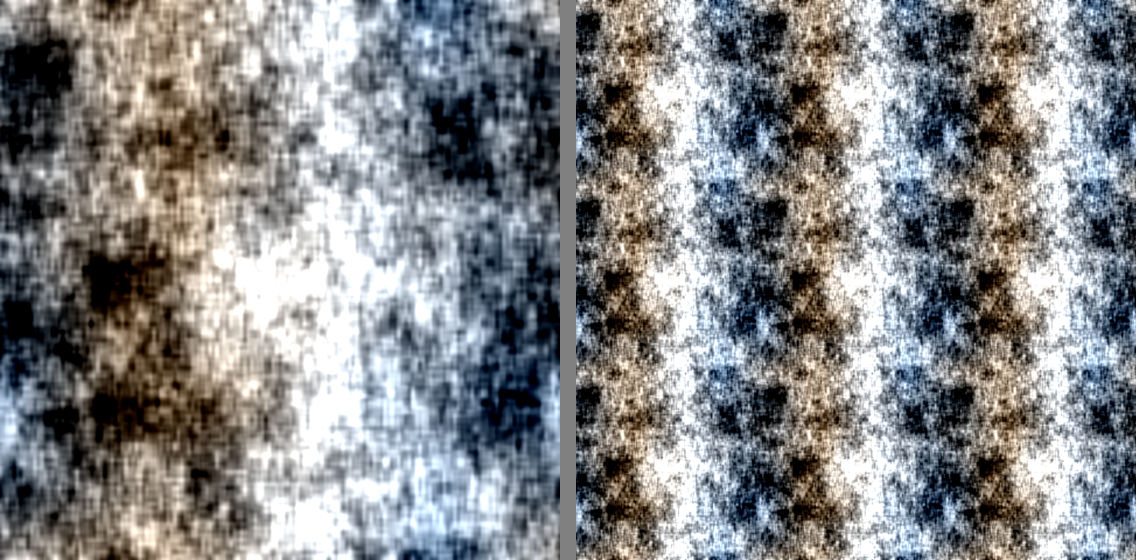
Left: one tile. Right: repeated 3 by 3.
Write a WebGL 1 fragment shader that draws this texture.

```glsl
precision highp float;
// Weathered, cloudy weave: wrapped value noise in octaves, crossed by fine
// vertical and horizontal fibres, over a pale centre with dark side bands.
// Strong contrast clips to black and white; warm and blue tints drift slowly.
uniform vec2 u_resolution;

#define MEAN_LIGHT 0.56
#define SIDE_DARKENING 0.31
#define CLOUD_STRENGTH 0.31
#define CLOUD_FALLOFF 0.90
#define WARP_STRENGTH 0.21
#define WEFT_STRENGTH 0.15
#define TINT_STRENGTH 0.085
#define BAND_CENTRE 0.54
#define TAU 6.2831853

float hash(vec2 cell, float seed) {
  vec3 p = fract(vec3(cell.xyx + seed * 17.31) * vec3(0.1031, 0.1030, 0.0973));
  p += dot(p, p.yzx + 33.33);
  return fract((p.x + p.y) * p.z);
}

// Value noise from -1 to 1 that wraps after a whole number of cells.
float noise(vec2 uv, vec2 cells, float seed) {
  vec2 p = uv * cells;
  vec2 cell = floor(p);
  vec2 f = p - cell;
  f = f * f * (3.0 - 2.0 * f);
  vec2 near = mod(cell, cells);
  vec2 far = mod(cell + 1.0, cells);
  float low = mix(hash(near, seed), hash(vec2(far.x, near.y), seed), f.x);
  float high = mix(hash(vec2(near.x, far.y), seed), hash(far, seed), f.x);
  return 2.0 * mix(low, high, f.y) - 1.0;
}

// Blotches, each octave half the size of the one before.
float clouds(vec2 uv) {
  float sum = 0.0;
  float strength = CLOUD_STRENGTH;
  vec2 cells = vec2(5.0, 4.0);
  for (int i = 0; i < 5; i++) {
    sum += strength * noise(uv, cells, float(i) + 1.0);
    strength *= CLOUD_FALLOFF;
    cells *= 2.0;
  }
  return sum;
}

// Fine threads: upright ones dominate, level ones cross them.
float fibres(vec2 uv) {
  float warp = 0.65 * noise(uv, vec2(160.0, 40.0), 11.0)
             + 0.45 * noise(uv, vec2(96.0, 14.0), 12.0);
  float weft = 0.65 * noise(uv, vec2(44.0, 140.0), 13.0)
             + 0.45 * noise(uv, vec2(14.0, 90.0), 14.0);
  return WARP_STRENGTH * warp + WEFT_STRENGTH * weft;
}

void main() {
  vec2 uv = gl_FragCoord.xy / u_resolution;

  // Broad light: pale middle, dark left and right bands.
  float light = MEAN_LIGHT + SIDE_DARKENING * cos(TAU * (uv.x - BAND_CENTRE));
  light += 0.04 * cos(TAU * (uv.y - 0.42));
  light += clouds(uv) + fibres(uv);

  // Slow drift between warm brown and cool blue.
  float warmth = 0.65 * sin(TAU * (uv.x - 0.10))
               + 0.60 * noise(uv, vec2(4.0, 3.0), 21.0)
               + 0.35 * noise(uv, vec2(9.0, 7.0), 22.0) - 0.12;
  vec3 warmShift = vec3(0.9, 0.0, -1.0);
  vec3 color = vec3(light) + TINT_STRENGTH * warmth * warmShift;

  gl_FragColor = vec4(clamp(color, 0.0, 1.0), 1.0);
}
```
